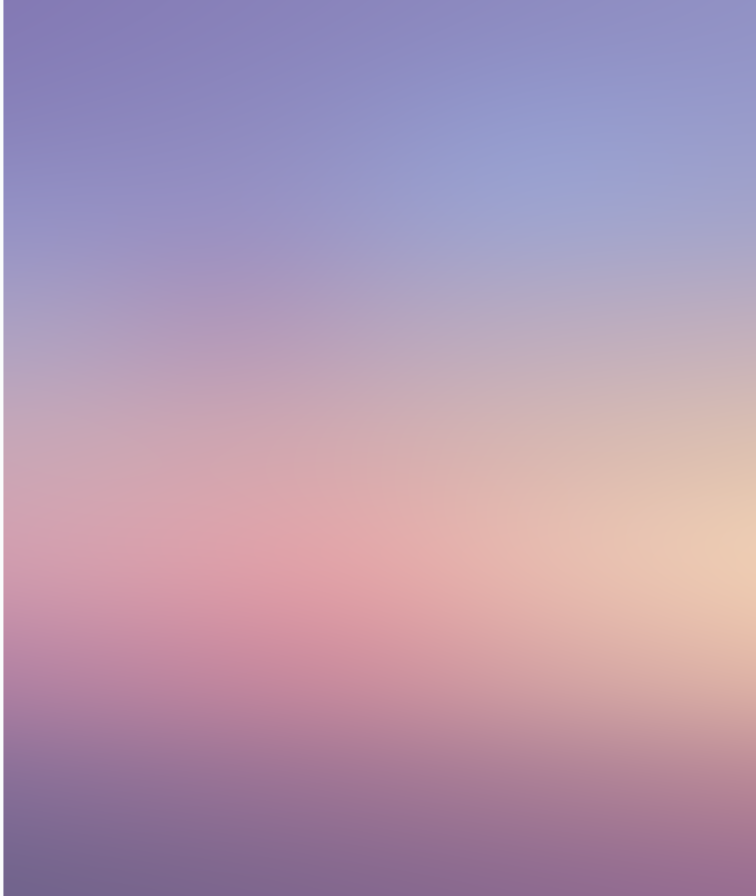
This background is drawn by a WebGL 2 fragment shader. Its source:

```glsl
#version 300 es
precision highp float;
// A soft dusk sky: two vertical colour ramps (left and right side) are drawn as
// smooth splines and blended across the canvas. Broad elliptical glows then tint
// the pink, mauve and blue areas, and a thin pale strip runs down the left edge.

uniform vec2 u_resolution;
out vec4 fragColor;

// Colour stops at equal heights, from bottom to top
const vec3 LEFT_SKY[9] = vec3[9](
  vec3(0.44, 0.39, 0.55), vec3(0.53, 0.435, 0.595), vec3(0.70, 0.52, 0.645),
  vec3(0.81, 0.62, 0.69), vec3(0.78, 0.655, 0.72), vec3(0.68, 0.635, 0.76),
  vec3(0.585, 0.575, 0.77), vec3(0.535, 0.51, 0.73), vec3(0.515, 0.475, 0.705));
const vec3 RIGHT_SKY[9] = vec3[9](
  vec3(0.60, 0.43, 0.57), vec3(0.72, 0.53, 0.59), vec3(0.875, 0.71, 0.655),
  vec3(0.93, 0.80, 0.70), vec3(0.865, 0.755, 0.695), vec3(0.765, 0.69, 0.735),
  vec3(0.65, 0.64, 0.78), vec3(0.595, 0.60, 0.785), vec3(0.57, 0.57, 0.77));

// Catmull-Rom spline through the stops, free of visible bands
vec3 ramp(vec3 stops[9], float height) {
  float position = clamp(height, 0.0, 1.0) * 8.0;
  int i = min(int(position), 7);
  float t = position - float(i);
  vec3 a = stops[max(i - 1, 0)];
  vec3 b = stops[i];
  vec3 c = stops[i + 1];
  vec3 d = stops[min(i + 2, 8)];
  return b + 0.5 * t * (c - a + t * (2.0 * a - 5.0 * b + 4.0 * c - d
       + t * (3.0 * (b - c) + d - a)));
}

// Gaussian falloff around an elliptical centre
float glow(vec2 uv, vec2 center, vec2 radius) {
  vec2 offset = (uv - center) / radius;
  return exp(-dot(offset, offset));
}

void main() {
  vec2 uv = gl_FragCoord.xy / u_resolution;

  // Sky, cool on the left and golden on the right
  vec3 color = mix(ramp(LEFT_SKY, uv.y), ramp(RIGHT_SKY, uv.y), uv.x);

  // Glows: rose in the lower middle, mauve above it, blue at the upper right
  color += vec3(0.02, -0.06, -0.035) * glow(uv, vec2(0.42, 0.33), vec2(0.30, 0.19));
  color += vec3(0.0, -0.042, -0.025) * glow(uv, vec2(0.30, 0.65), vec2(0.20, 0.14));
  color += vec3(0.0, 0.03, 0.035) * glow(uv, vec2(0.70, 0.82), vec2(0.25, 0.13));

  // Pale strip along the left edge
  float edge = 1.0 / u_resolution.x;
  float strip = 1.0 - smoothstep(0.0045 - edge, 0.0045 + edge, uv.x);
  color = mix(color, vec3(0.98, 0.99, 0.99), strip);

  fragColor = vec4(color, 1.0);
}
```
